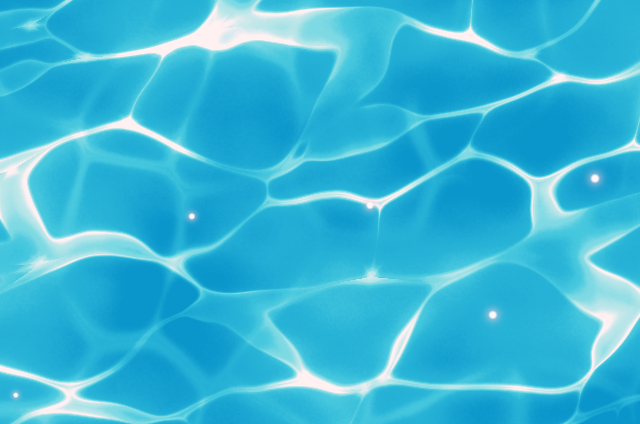
Reproduce this texture procedurally as a Shadertoy shader.

```glsl
// Sunlit swimming pool water: bright folded caustic ribbons over turquoise.
#define CELL_SCALE vec2(2.1, 5.0)
#define WISP_SCALE vec2(3.4, 2.6)
#define SLOPE 0.16
#define WARP 0.13
#define RIBBON_WIDTH 0.046
#define LINE_SOFTNESS 0.0052
#define LINE_GAIN 0.68
#define GLOW_GAIN 0.25
#define NODE_GAIN 0.55
#define WISP_GAIN 0.2
#define SPARKLES 5

vec2 hash2(vec2 p) {
    vec3 q = fract(p.xyx * vec3(0.1031, 0.1030, 0.0973));
    q += dot(q, q.yzx + 33.33);
    return fract((q.xx + q.yz) * q.zy);
}

float noise(vec2 p) {
    vec2 i = floor(p), f = fract(p);
    f = f * f * f * (f * (f * 6.0 - 15.0) + 10.0);
    float low = mix(hash2(i).x, hash2(i + vec2(1, 0)).x, f.x);
    float high = mix(hash2(i + vec2(0, 1)).x, hash2(i + vec2(1, 1)).x, f.x);
    return mix(low, high, f.y);
}

vec2 noise2(vec2 p) {
    return vec2(noise(p), noise(p + vec2(37.2, 91.7))) - 0.5;
}

float fbm(vec2 p) {
    return 0.55 * noise(p) + 0.3 * noise(p * 2.1 + 17.0) + 0.15 * noise(p * 4.3 + 41.0);
}

// Jittered cell centre, with odd rows shifted like bricks
vec2 cellPoint(vec2 id) {
    return id + vec2(0.5 * mod(id.y, 2.0), 0.0) + 0.14 + 0.72 * hash2(id + 60.0);
}

// x: rounded distance to the cell borders, y: distance to the nearest junction
vec2 network(vec2 p, vec2 scale) {
    vec2 q = p * scale, base = floor(q), nearest = vec2(0), nearestId = base;
    float best = 1e3;
    for (int y = -2; y <= 2; y++)
    for (int x = -2; x <= 2; x++) {
        vec2 id = base + vec2(x, y);
        vec2 r = cellPoint(id) - q;
        float d = dot(r, r);
        if (d < best) { best = d; nearest = r; nearestId = id; }
    }
    float sum = 0.0, first = 1e3, second = 1e3;
    for (int y = -2; y <= 2; y++)
    for (int x = -2; x <= 2; x++) {
        if (x == 0 && y == 0) continue;
        vec2 r = cellPoint(nearestId + vec2(x, y)) - q;
        vec2 n = normalize(r - nearest);
        vec2 slope = n * scale;
        float d = dot(0.5 * (r + nearest), n) / length(slope);
        second = min(second, max(first, d));
        first = min(first, d);
        // upright borders are fainter
        d += 0.008 * smoothstep(0.5, 0.95, abs(normalize(slope).x));
        sum += exp(-95.0 * d);
    }
    return vec2(-log(sum + 1e-9) / 95.0, second);
}

// Light near a fold: a crisp outer rim that decays slowly inward
float fold(float inside, float soft) {
    float x = inside / soft;
    return x > 0.0 ? inversesqrt(1.0 + x) : exp(-x * x);
}

vec3 waterColor(float level) {
    vec3 c = mix(vec3(0.04, 0.585, 0.795), vec3(0.15, 0.70, 0.84), smoothstep(-0.02, 0.24, level));
    c = mix(c, vec3(0.27, 0.78, 0.87), smoothstep(0.22, 0.38, level));
    c = mix(c, vec3(0.49, 0.85, 0.89), smoothstep(0.37, 0.56, level));
    c = mix(c, vec3(0.72, 0.90, 0.91), smoothstep(0.58, 0.82, level));
    return mix(c, vec3(1.0, 0.94, 0.95), smoothstep(0.8, 1.1, level));
}

void mainImage(out vec4 fragColor, in vec2 fragCoord) {
    vec2 p = fragCoord / iResolution.y;

    // Wavy, gently rising coordinates
    vec2 w = p + WARP * noise2(p * vec2(3.0, 3.4) + 5.0);
    w += 0.038 * noise2(p * 7.5 + 23.0);
    w.y -= SLOPE * w.x;

    // Broad shades of the water with a trace of fine grain
    float level = mix(-0.17, 0.38, fbm(p * vec2(2.4, 3.2) + 9.0));
    level += 0.04 * (fbm(p * vec2(9.0, 16.0)) - 0.5);
    level += 0.025 * (noise(p * 210.0) - 0.5);

    // Main caustic ribbons with thin necks and translucent sheets
    vec2 net = network(w + 3.0, CELL_SCALE);
    float sheet = smoothstep(0.54, 0.9, noise(p * vec2(3.6, 4.4) + 71.0));
    float width = 0.002 + RIBBON_WIDTH * sheet;
    float strength = mix(0.2, 1.2, smoothstep(0.15, 0.9, noise(p * 5.5 + 53.0)));
    float streaks = 1.0 + 0.5 * sheet * (noise(vec2(p.x * 26.0 + p.y * 7.0, p.y * 4.0)) - 0.5);
    level += LINE_GAIN * strength * streaks * fold(width - net.x, LINE_SOFTNESS);
    level += GLOW_GAIN * strength * exp(-max(net.x - width, 0.0) / 0.026) * (1.0 - 0.3 * sheet);

    // Hot spots where ribbons meet
    float hot = smoothstep(0.4, 0.8, noise(p * 3.7 + 29.0));
    level += NODE_GAIN * hot * exp(-pow(max(net.y, 0.0) / 0.014, 2.0));

    // Faint crossing wisps
    vec2 turned = mat2(0.9, 0.44, -0.44, 0.9) * (p + 0.16 * noise2(p * 3.0 + 83.0));
    float wisp = network(turned + 7.0, WISP_SCALE).x;
    float wispMask = smoothstep(0.25, 0.8, noise(p * 3.3 + 13.0));
    level += WISP_GAIN * wispMask * fold(0.004 - wisp, 0.018);

    vec3 color = waterColor(level);

    // Small glints with a warm halo
    for (int i = 0; i < SPARKLES; i++) {
        vec2 seed = hash2(vec2(float(i) * 7.0 + 3.0, 19.0));
        float r = length(p - seed * vec2(iResolution.x / iResolution.y, 1.0));
        float size = mix(0.006, 0.011, seed.x);
        color = mix(color, vec3(0.95, 0.82, 0.87), 0.6 * exp(-r * r / (size * size * 3.0)));
        color = mix(color, vec3(1.0, 0.97, 0.97), 1.0 - smoothstep(0.5 * size, 1.2 * size, r));
    }
    fragColor = vec4(color, 1.0);
}
```
